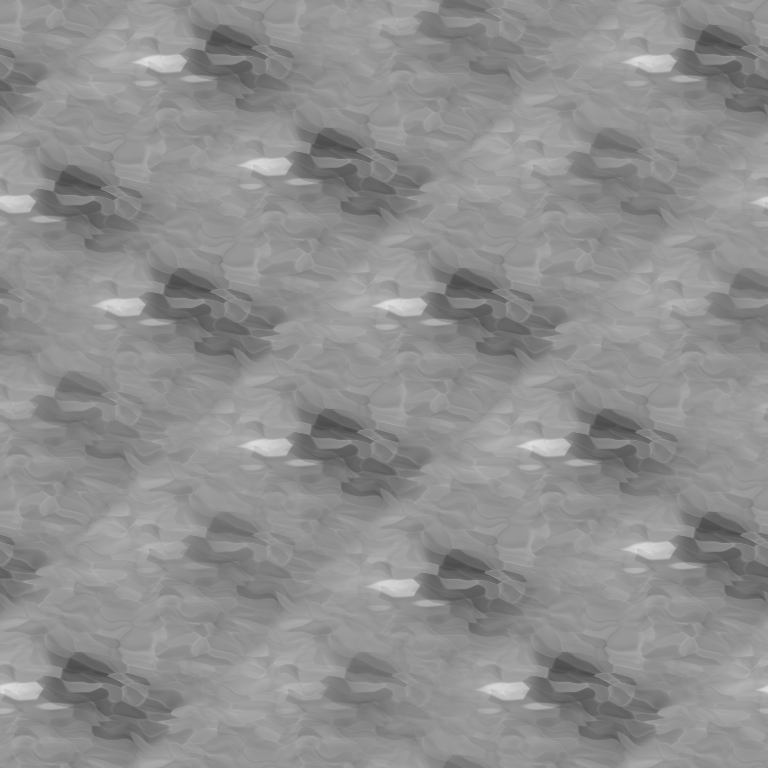
Give the GLSL for this texture, as a WebGL 1 fragment shader.

```glsl
precision highp float;
// Seamless grey rippled stone: a staggered lattice of dark faceted patches with pale glints.

uniform vec2 u_resolution;

#define ROWS 6.0            // rows of patches; columns are half as many
#define BASE_GREY 0.582
#define DARK_DEPTH 0.13
#define GLINT_GAIN 0.18
#define FAINT_STRENGTH 0.35 // strength of every third patch
#define FACET_SIZE vec2(0.2, 0.082)
#define FACET_CONTRAST 0.075
#define EDGE_GAIN 0.085
#define STREAK_GAIN 0.07
#define THIRD_TURN 2.0943951

float hash(vec2 p) {
  vec3 a = fract(p.xyx * 0.1031);
  a += dot(a, a.yzx + 33.33);
  return fract((a.x + a.y) * a.z);
}

float noise(vec2 p) {
  vec2 i = floor(p), f = fract(p);
  f = f * f * (3.0 - 2.0 * f);
  return mix(mix(hash(i), hash(i + vec2(1.0, 0.0)), f.x),
             mix(hash(i + vec2(0.0, 1.0)), hash(i + 1.0), f.x), f.y);
}

// Soft cellular facets: x = tone, y = edge line, zw = offset to the facet seed
vec4 facets(vec2 p) {
  vec2 cell = floor(p);
  vec3 sum = vec3(0.0);
  float total = 0.0, nearest = 9.0, second = 9.0;
  for (int j = -1; j <= 1; j++) {
    for (int i = -1; i <= 1; i++) {
      vec2 id = cell + vec2(float(i), float(j));
      vec2 offset = id + 0.1 + 0.8 * vec2(hash(id), hash(id + 57.3)) - p;
      float dist = length(offset);
      float weight = exp(-32.0 * dist * dist);
      sum += weight * vec3(hash(id + 19.7) - 0.5, offset);
      total += weight;
      second = min(second, max(nearest, dist));
      nearest = min(nearest, dist);
    }
  }
  sum /= total;
  return vec4(sum.x, 1.0 - smoothstep(0.03, 0.2, second - nearest), sum.yz);
}

float lens(vec2 p, vec2 radius) {
  return 1.0 - smoothstep(0.5, 1.0, length(p / radius));
}

float segmentDistance(vec2 p, vec2 a, vec2 b) {
  vec2 ab = b - a;
  return length(p - a - ab * clamp(dot(p - a, ab) / dot(ab, ab), 0.0, 1.0));
}

// Pale blunt shard with a soft tail to the left and two slivers below
float glint(vec2 p) {
  float shard = abs(p.y) / 0.07 + max(p.x - 0.12, 0.0) / 0.06 + max(-0.04 - p.x, 0.0) / 0.24;
  return 1.0 - smoothstep(0.8, 1.15, shard)
       + 0.35 * lens(p + vec2(0.25, 0.01), vec2(0.42, 0.08))
       + 0.8 * lens(p - vec2(0.25, 0.12), vec2(0.18, 0.034))
       + 0.5 * lens(p - vec2(-0.16, 0.15), vec2(0.13, 0.028));
}

// Grey offset of one patch; p is measured from its glint, y pointing down
float patchTone(vec2 p, float strength) {
  vec2 warp = vec2(noise(p * 6.0 + 40.0), noise(p * 6.0 + 80.0)) - 0.5;
  vec2 q = p + warp * vec2(0.2, 0.1);
  q.y -= 0.3 * clamp(q.x - 0.15, 0.0, 0.9);
  vec4 small = facets(q / FACET_SIZE + 60.0);
  vec4 large = facets(q / (FACET_SIZE * 1.7) + 130.0);

  // Facet seeds pull the shading so that patch borders turn ragged
  vec2 s = p + 0.8 * small.zw * FACET_SIZE;
  float dark = 1.0 - smoothstep(0.03, 0.42, segmentDistance(s, vec2(0.34, -0.2), vec2(0.95, 0.24)));
  dark *= strength * smoothstep(0.12, 0.27, p.x);
  float shade = 1.0 - smoothstep(0.2, 1.0, length((s - vec2(0.42, 0.28)) / vec2(0.95, 0.55)));
  float glow = 1.0 - smoothstep(0.1, 1.0, length((p + vec2(0.4, 0.08)) / vec2(0.85, 0.42)));

  float tone = 0.035 * glow - 0.055 * shade - DARK_DEPTH * dark;
  tone += FACET_CONTRAST * (small.x * (0.8 + 1.5 * dark) + 0.6 * large.x);
  tone += EDGE_GAIN * small.y * (noise(q * 7.0 + 20.0) - 0.45 + 0.4 * dark);
  tone += EDGE_GAIN * large.y * (noise(q * 5.0 + 90.0) - 0.45);
  tone += STREAK_GAIN * (noise(q * vec2(2.0, 9.0) + 30.0) - 0.5);
  tone += 0.6 * STREAK_GAIN * (noise(q * vec2(9.0, 26.0) + 70.0) - 0.5);
  return tone + GLINT_GAIN * strength * glint(p + warp * 0.04);
}

// Drift of a patch off the lattice, by row and by place in its group of three
vec2 drift(float row, float member) {
  float kind = mod(row, 3.0), turn = THIRD_TURN * member;
  if (kind < 0.5) return vec2(0.117 * cos(turn - 2.0 * THIRD_TURN), -0.195 * cos(turn));
  if (kind < 1.5) return vec2(0.125 * cos(turn), 0.195 * cos(turn - THIRD_TURN));
  return vec2(0.24 * cos(turn + 0.5), 0.0);
}

void main() {
  vec2 p = gl_FragCoord.xy / u_resolution;
  p = vec2(p.x, 1.0 - p.y) * ROWS; // rows count downwards
  float sum = 0.0, total = 0.001;

  // Blend the overlapping patches around this point
  for (int j = -2; j <= 2; j++) {
    float row = floor(p.y + 0.11) + float(j);
    float start = 1.18 - mod(row, 2.0);
    for (int i = -1; i <= 1; i++) {
      float column = floor((p.x - start - 0.35) * 0.5 + 0.5) + float(i);
      float member = mod(column - floor((row + 1.0) * 0.5) - 1.0, 3.0);
      vec2 local = p - vec2(start + 2.0 * column, 0.39 + row) - drift(row, member);
      float weight = 1.0 - smoothstep(0.7, 1.45, abs(local.x - 0.35) + abs(local.y));
      if (weight > 0.0) {
        weight *= weight * weight;
        sum += weight * patchTone(local, member < 0.5 ? FAINT_STRENGTH : 1.0);
        total += weight;
      }
    }
  }
  gl_FragColor = vec4(vec3(BASE_GREY + sum / total), 1.0);
}
```
